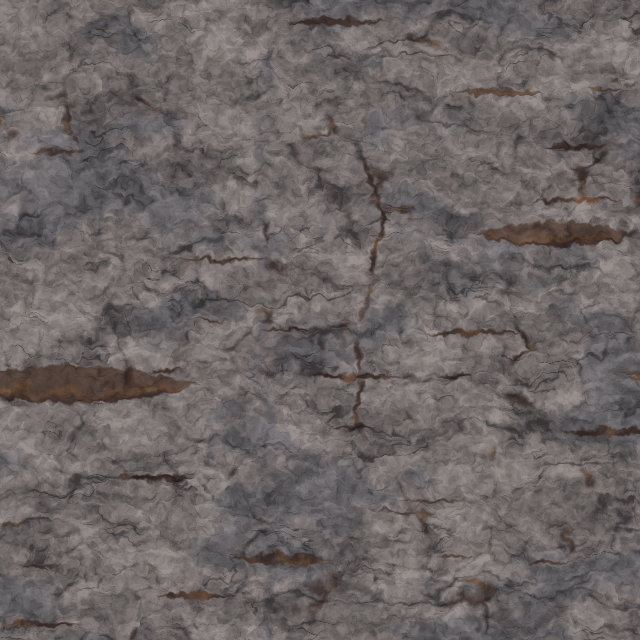
A Shadertoy shader for this texture:

```glsl
// Weathered grey rock face: warm stone facets, slate patches, dark seams and rust.
// Warped gradient noise gives the mottling, Voronoi cells the facets and broken
// cracks, and scattered lens shapes plus a wandering fracture carry the rust.

const vec3 SHADOW = vec3(0.225, 0.208, 0.215);
const vec3 STONE = vec3(0.560, 0.527, 0.517);
const vec3 SLATE = vec3(0.330, 0.325, 0.345);
const vec3 RUST_DARK = vec3(0.200, 0.140, 0.125);
const vec3 RUST_BROWN = vec3(0.315, 0.240, 0.205);
const vec3 RUST_ORANGE = vec3(0.400, 0.260, 0.155);
const float BASE_TONE = 0.71;
const float MOTTLE = 0.38;
const float GRAIN = 0.30;
const float FACET_CONTRAST = 0.18;
const float CRACK_DEPTH = 0.34;
const float SEAM_DEPTH = 0.42;
const float WARP = 0.022;

vec2 hash2(vec2 p) {
    vec3 q = fract(p.xyx * vec3(0.1031, 0.1030, 0.0973));
    q += dot(q, q.yzx + 33.33);
    return fract((q.xx + q.yz) * q.zy);
}

float cornerSlope(vec2 cell, vec2 offset) {
    float angle = 6.2832 * hash2(cell).x;
    return dot(vec2(cos(angle), sin(angle)), offset);
}

float gradientNoise(vec2 p) {
    vec2 i = floor(p), f = p - i, e = vec2(1.0, 0.0);
    vec2 u = f * f * f * (f * (f * 6.0 - 15.0) + 10.0);
    float low = mix(cornerSlope(i, f), cornerSlope(i + e, f - e), u.x);
    float high = mix(cornerSlope(i + e.yx, f - e.yx), cornerSlope(i + 1.0, f - 1.0), u.x);
    return mix(low, high, u.y);
}

float fbm(vec2 p, int octaves) {
    float sum = 0.0, amp = 1.0;
    for (int i = 0; i < octaves; i++, amp *= 0.56) {
        sum += amp * gradientNoise(p);
        p = mat2(1.6, 1.2, -1.2, 1.6) * p + 17.3;
    }
    return sum;
}

// x: gap to the neighbouring facet, y: random tone of the facet
vec2 facets(vec2 p) {
    float near = 9.0, second = 9.0, tone = 0.0;
    for (int k = 0; k < 9; k++) {
        vec2 cell = floor(p) + vec2(k % 3 - 1, k / 3 - 1);
        float d = length(cell + hash2(cell + 41.0) - p);
        if (d < near) tone = hash2(cell + 87.0).y;
        second = min(second, max(near, d));
        near = min(near, d);
    }
    return vec2(second - near, tone);
}

// x: coverage of flat rust lenses, y: height inside the lens from -1 to 1
vec2 rustLenses(vec2 p, vec2 grid, float chance, float thickness, float seed) {
    vec2 result = vec2(0.0);
    for (int k = 0; k < 9; k++) {
        vec2 cell = floor(p * grid) + vec2(k % 3 - 1, k / 3 - 1);
        if (hash2(cell + seed + 113.0).x > chance) continue;
        vec2 shape = hash2(cell + seed + 57.0);
        vec2 d = p - (cell + 0.2 + 0.6 * hash2(cell + seed)) / grid;
        float halfLength = (0.12 + 0.30 * shape.x * shape.x) / grid.x, along = d.x / halfLength;
        float halfHeight = halfLength * thickness * (0.5 + shape.y) * (1.0 - along * along);
        float cover = smoothstep(0.0025, -0.0025, abs(d.y) - halfHeight);
        if (cover > result.x) result = vec2(cover, clamp(d.y / max(halfHeight, 0.001), -1.0, 1.0));
    }
    return result;
}

// Distance to a jagged, mostly upright fracture
float fracture(vec2 p, float x) {
    float bend = 0.06 * gradientNoise(vec2(p.y * 3.5, x * 31.0));
    return abs(p.x - x - bend - 0.03 * gradientNoise(vec2(p.y * 13.0, x * 57.0)));
}

void mainImage(out vec4 fragColor, in vec2 fragCoord) {
    vec2 uv = fragCoord / iResolution.y;
    vec2 rough = uv + 0.008 * vec2(fbm(uv * 45.0, 3), fbm(uv * 45.0 + 23.0, 3));
    vec2 p = rough + WARP * vec2(fbm(uv * 10.0, 3), fbm(uv * 10.0 + 63.0, 3));
    // Stone tone: broad mottling, grain, and facets at four sizes with broken cracks
    float mottle = fbm(p * vec2(10.0, 17.0) + 5.0, 5);
    float grain = fbm(rough * vec2(60.0, 78.0), 3);
    float tone = BASE_TONE + MOTTLE * mottle + GRAIN * grain, veins = 0.0;
    vec2 scale = vec2(9.0, 13.0);
    for (int i = 0; i < 4; i++, scale *= 2.1) {
        vec2 facet = facets(p * scale + float(i) * 19.0);
        float crack = smoothstep(0.17, 0.0, facet.x);
        float broken = smoothstep(0.0, 0.35, fbm(uv * (9.0 + 7.0 * float(i)) + 29.0, 3));
        tone += FACET_CONTRAST * (facet.y - 0.5) - CRACK_DEPTH * crack * broken / (1.0 + 0.5 * float(i));
        if (i == 0) veins = crack;
    }
    // Long bedding seams and short flat streaks
    float seam = smoothstep(0.10, 0.0, abs(fbm(p * vec2(2.6, 10.0) + 11.0, 3)));
    seam *= smoothstep(0.0, 0.35, fbm(uv * vec2(4.0, 7.0) + 71.0, 3));
    float dash = smoothstep(0.09, 0.0, abs(fbm(p * vec2(8.0, 24.0) + 47.0, 3)));
    dash *= smoothstep(0.08, 0.4, fbm(uv * vec2(9.0, 15.0) + 83.0, 3));
    tone -= SEAM_DEPTH * max(seam, dash);
    vec3 color = mix(SHADOW, STONE, clamp(tone, 0.05, 1.12));
    // Cool slate patches and a soft grey fracture
    float patches = smoothstep(0.06, 0.36, fbm(p * vec2(3.4, 6.5) + 37.0, 6));
    float greyCrack = smoothstep(0.016, 0.002, fracture(p, 0.42)) * smoothstep(-0.3, 0.2, mottle);
    color = mix(color, SLATE * (0.55 + 0.68 * tone), 0.66 * max(patches, greyCrack));
    // Rust: thin streaks, a few broad stains, one broken fracture and sparse veins
    vec2 streak = rustLenses(rough, vec2(5.0, 11.0), 0.42, 0.085, 7.0);
    vec2 stain = rustLenses(rough, vec2(2.0, 4.0), 0.40, 0.11, 151.0);
    float rustCrack = smoothstep(0.007, 0.001, fracture(rough, 0.58)) * smoothstep(-0.2, 0.1, fbm(uv * 13.0 + 3.7, 2));
    rustCrack *= smoothstep(0.28, 0.36, uv.y) * smoothstep(0.92, 0.84, uv.y);
    float rustVein = veins * smoothstep(0.30, 0.50, fbm(uv * 8.0 + 91.0, 3));
    float hue = fbm(rough * vec2(18.0, 30.0) + 53.0, 4);
    vec3 rust = mix(RUST_DARK, RUST_BROWN, smoothstep(-0.2, 0.4, hue));
    rust = mix(rust, RUST_ORANGE, 0.7 * smoothstep(0.15, 0.5, hue));
    vec3 stainColor = mix(RUST_BROWN, RUST_ORANGE, 0.7 * smoothstep(0.1, -0.6, stain.y + hue));
    stainColor = mix(stainColor, RUST_DARK, smoothstep(-0.45, -0.95, stain.y + 0.4 * hue));
    float light = 0.68 + 0.45 * tone;
    color = mix(color, stainColor * light, 0.82 * stain.x);
    color = mix(color, rust * light, 0.85 * max(max(streak.x, rustCrack), 0.8 * rustVein));
    fragColor = vec4(color, 1.0);
}
```
